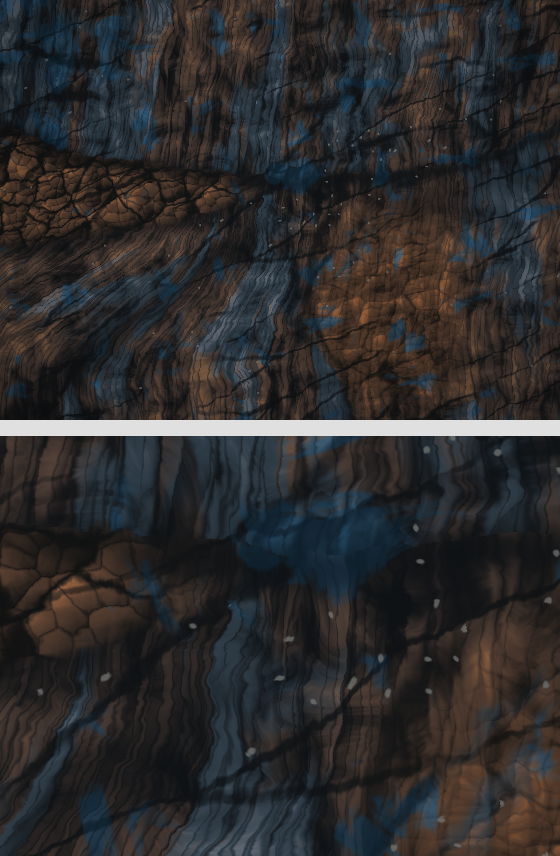
Top: the whole. Bottom: its middle third, enlarged.
This texture is drawn by a Shadertoy shader. Its source:

```glsl
// Weathered dark rock face seen from above: banded strata cut by a curved fault,
// a wedge of broken blocks, sheared beds below it and a blue-grey channel.
// Stretched cellular noise makes beds, blocks and cracks; layered sines warp them.

vec2 hash2(vec2 p) {
    p = vec2(dot(p, vec2(127.1, 311.7)), dot(p, vec2(269.5, 183.3)));
    return fract(sin(p) * 43758.5);
}

// x: distance to the seed, y: gap to the next cell, z: random id, w: slant to the light
vec4 cells(vec2 p) {
    vec2 base = floor(p), nearest = vec2(0.0), id = vec2(0.0);
    float d1 = 9.0, d2 = 9.0;
    for (int j = -1; j <= 1; j++)
    for (int i = -1; i <= 1; i++) {
        vec2 cell = base + vec2(i, j);
        vec2 offset = cell + hash2(cell) - p;
        float d = length(offset);
        if (d < d1) { d2 = d1; d1 = d; nearest = offset; id = cell; }
        else d2 = min(d2, d);
    }
    return vec4(d1, d2 - d1, hash2(id + 17.0).x, dot(nearest, vec2(0.6, -0.8)));
}

// Layered sines, each octave turned and bent by the one before
float waves(vec2 p) {
    float sum = 0.0, amp = 0.5;
    for (int i = 0; i < 5; i++) {
        p = mat2(0.8, 0.6, -0.6, 0.8) * p;
        p += 0.7 * sin(p.yx * 1.1 + float(i) * 1.7);
        sum += amp * sin(p.x) * cos(p.y);
        p *= 1.9;
        amp *= 0.6;
    }
    return sum;
}

// Soft ridge of the given half width around zero
float ridge(float d, float width) {
    return exp(-d * d / (width * width));
}

void mainImage(out vec4 fragColor, in vec2 fragCoord) {
    vec2 p = fragCoord / iResolution.y;
    float broad = waves(p * 6.0 + 2.0);
    float rough = waves(p * 42.0 + 7.0);
    vec2 q = p + 0.022 * vec2(waves(p * 9.0 + 3.0), waves(p * 9.0 + 11.0));
    q += 0.005 * vec2(rough, waves(p * 40.0 + 19.0));

    // Regions
    float fault = 0.58 + 0.25 * pow(q.x - 0.68, 2.0);
    float wedgeFloor = 0.42 + 0.28 * q.x * q.x;
    float blocky = smoothstep(-0.01, 0.02, q.y - wedgeFloor)
                 * smoothstep(-0.005, 0.01, fault - q.y)
                 * (1.0 - smoothstep(0.52, 0.66, q.x));
    float ochre = 1.0 - smoothstep(0.5, 1.2, length((q - vec2(0.93, 0.27)) / vec2(0.22, 0.30)));
    float channelX = 0.79 - 0.09 * smoothstep(0.05, 0.32, q.y) + 0.28 * smoothstep(0.36, 0.68, q.y) * q.y;
    float channel = ridge(q.x - channelX, 0.036) * (1.0 - smoothstep(0.33, 0.45, q.y));

    // Coordinate across the beds: steep above the fault, sheared below it
    float shear = mix(0.5, 0.03, smoothstep(0.25, 0.85, q.x));
    float across = q.y > fault ? q.x - 0.13 * (q.y - 0.6)
                               : 0.8 * (q.x - shear * smoothstep(0.1, 0.6, q.y)) + 3.0;
    vec4 lamina = cells(vec2(across * 78.0, q.y * 5.0));
    vec4 bed = cells(vec2(across * 17.0, q.y * 1.4 + 4.0));
    float tone = 0.50 + 0.26 * (lamina.z - 0.5) + 0.26 * (bed.z - 0.5) + 0.22 * broad + 0.38 * rough;
    tone *= mix(0.6, 1.0, smoothstep(0.0, 0.28, lamina.y));
    tone *= mix(0.5, 1.0, smoothstep(0.0, 0.12, bed.y + 0.15 * max(broad, 0.0)));

    // Broken blocks, lit from the upper left
    vec4 block = cells(mat2(0.92, -0.39, 0.39, 0.92) * q * vec2(13.0, 20.0));
    vec4 chip = cells(q * vec2(36.0, 46.0));
    float blockTone = 0.55 + 0.4 * block.w + 0.3 * chip.w + 0.25 * (block.z - 0.5) + 0.35 * rough;
    blockTone *= mix(0.2, 1.0, smoothstep(0.0, 0.14, block.y));
    blockTone *= mix(0.6, 1.0, smoothstep(0.0, 0.18, chip.y));
    tone = mix(tone + 0.14 * ochre, blockTone, max(blocky, 0.45 * ochre));

    // Slanting cracks
    vec4 crack = cells(vec2(dot(q, vec2(0.9, 0.43)) * 2.2, dot(q, vec2(-0.43, 0.9)) * 12.0));
    float crackLine = 1.0 - smoothstep(0.02, 0.08, crack.y);
    tone *= 1.0 - 0.65 * crackLine * smoothstep(-0.3, 0.2, waves(p * 8.0 + 31.0));

    // Shadowed seams
    float shade = 0.75 * ridge(q.y - fault + 0.012, 0.022);
    shade += 0.6 * ridge(q.y - wedgeFloor, 0.03) * (1.0 - smoothstep(0.5, 0.7, q.x));
    shade += 0.6 * ridge(q.y - 0.8 * q.x + 0.03, 0.055) * (1.0 - smoothstep(0.55, 0.72, q.x));
    shade += 0.55 * ridge(q.y - 0.53 - 0.1 * broad, 0.055) * smoothstep(0.8, 1.0, q.x);
    shade += 0.6 * ridge(q.x - channelX - 0.045, 0.014) * (1.0 - smoothstep(0.45, 0.62, q.y));
    shade += 0.7 * ridge(q.x - 0.05 - 0.22 * (q.y - 0.7), 0.02) * step(fault, q.y);
    tone *= 1.0 - 0.85 * clamp(shade + 0.5 * rough * shade, 0.0, 1.0);
    tone = clamp(tone * (1.0 - 0.35 * channel), 0.0, 1.0);

    // Warm and cool mineral colours
    vec3 ink = vec3(0.055, 0.065, 0.075);
    vec3 warm = mix(ink, vec3(0.27, 0.215, 0.19), smoothstep(0.0, 0.58, tone));
    warm = mix(warm, vec3(0.50, 0.36, 0.26), smoothstep(0.5, 1.0, tone));
    warm *= mix(vec3(1.0), vec3(1.12, 0.98, 0.82), max(0.7 * blocky, ochre));
    vec3 cool = mix(ink, vec3(0.17, 0.22, 0.26), smoothstep(0.0, 0.5, tone));
    cool = mix(cool, vec3(0.36, 0.39, 0.43), smoothstep(0.45, 0.95, tone));
    float corner = 1.0 - smoothstep(0.1, 0.5, length(p - vec2(0.05, 0.98)));
    float coolness = waves(vec2(across * 16.0, q.y * 7.0)) + 0.5 * (bed.z - 0.5)
                   + 0.4 * corner + channel - 0.5 * blocky - 0.55 * ochre;
    vec3 color = mix(warm, cool, smoothstep(-0.05, 0.35, coolness));

    // Blue stains
    float stain = waves(p * 24.0 + 43.0) + 0.45 * corner - 0.25 * blocky
                + 0.4 * ridge(length(p - vec2(0.70, 0.60)), 0.08);
    stain = smoothstep(0.35, 0.7, stain + 0.3 * rough);
    color = mix(color, vec3(0.10, 0.25, 0.36) * (0.5 + tone), 0.7 * stain);

    // Pale pebbles gathered along the fault and channel
    vec4 pebble = cells(p * 44.0 + 0.3 * rough);
    float gather = ridge(p.x - channelX, 0.11) * smoothstep(0.25, 0.5, p.y) * (1.0 - smoothstep(0.62, 0.75, p.y));
    float pebbleMask = step(0.98 - 0.28 * gather, pebble.z)
                     * (1.0 - smoothstep(0.07, 0.17, pebble.x));
    color = mix(color, vec3(0.42, 0.43, 0.42), 0.75 * pebbleMask);

    // Darker towards the borders
    vec2 centred = fragCoord / iResolution.xy - 0.5;
    color *= 1.08 - 0.75 * dot(centred, centred);
    fragColor = vec4(color, 1.0);
}
```
